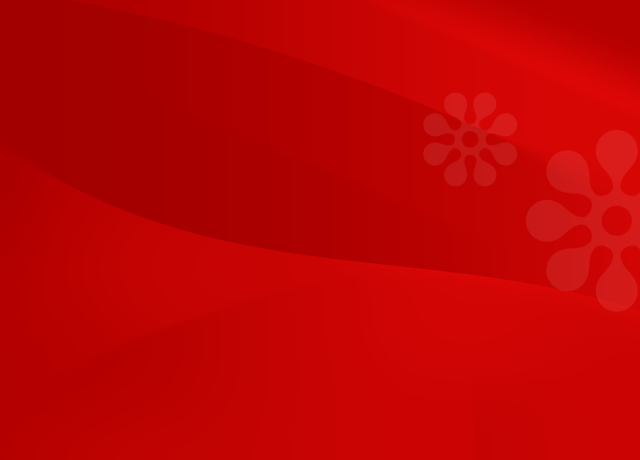
Reproduce this background procedurally as a WebGL 2 fragment shader.

```glsl
#version 300 es
precision highp float;

uniform vec2 u_resolution;
out vec4 outColor;

// Layout: x and y run from 0 to 1 across the canvas
const float ASPECT = 1.391;
const vec4 BAND_TOP = vec4(1.0248, -0.1964, -0.28, 0.0);   // cubic coefficients
const vec4 BAND_BOTTOM = vec4(0.69, -0.995, 1.362, -0.734);
const vec4 HILL = vec4(0.121, 0.76, -0.46, 0.0);
const vec4 FOLD = vec4(0.92, -0.54, -0.06, 0.0);
const vec4 RIDGE = vec4(1.338, -0.59, 0.0, 0.0);

// Red levels
const float BAND_DARK = 0.635;
const float BAND_RISE = 0.185;
const float UPPER_DARK = 0.69;
const float UPPER_RISE = 0.15;
const float LOWER_DARK = 0.70;
const float LOWER_RISE = 0.095;

// Flowers: centre and blob distance, in canvas heights
const vec3 SMALL_FLOWER = vec3(1.022, 0.697, 0.0833);
const vec3 LARGE_FLOWER = vec3(1.3406, 0.520, 0.152);
const float PETALS = 8.0;
const float BLOB_RADIUS = 0.30;
const float NECK = 0.05;
const float HUB_RADIUS = 0.40;
const float HOLE_RADIUS = 0.215;
const float FLOWER_ALPHA = 0.085;
const float TAU = 6.2831853;

float curve(vec4 c, float x) {
    return c.x + x * (c.y + x * (c.z + x * c.w));
}

// Soft step that is 1 above the curve
float above(vec4 c, vec2 uv, float softness) {
    return smoothstep(-softness, softness, uv.y - curve(c, uv.x));
}

float glow(vec2 uv, vec2 centre, vec2 size) {
    vec2 d = (uv - centre) / size;
    return exp(-dot(d, d));
}

float smoothUnion(float a, float b, float k) {
    float h = max(k - abs(a - b), 0.0) / k;
    return min(a, b) - 0.25 * h * h * k;
}

// Ring of drop-shaped petals around a pierced hub
float flowerCover(vec2 p, vec3 flower, float turn, float pixel) {
    vec2 q = (p - flower.xy) / flower.z;
    float radius = length(q);
    float sector = TAU / PETALS;
    float angle = mod(atan(q.y, q.x) - turn + 0.5 * sector, sector) - 0.5 * sector;
    q = radius * vec2(cos(angle), sin(angle));
    float blob = length(q - vec2(1.0, 0.0)) - BLOB_RADIUS;
    float arm = length(q - vec2(clamp(q.x, 0.0, 1.0), 0.0)) - NECK;
    float d = smoothUnion(blob, arm, 0.25);
    d = smoothUnion(d, radius - HUB_RADIUS, 0.12);
    d = max(d, HOLE_RADIUS - radius) * flower.z;
    return 1.0 - smoothstep(-pixel, pixel, d);
}

float upperLevel(vec2 uv) {
    float level = UPPER_DARK + UPPER_RISE * smoothstep(0.1, 0.92, uv.x);
    float height = uv.y - curve(RIDGE, uv.x);
    level += 0.025 * smoothstep(-0.012, 0.012, height);
    return level - 0.15 * smoothstep(0.0, 0.16, height);
}

float bandLevel(vec2 uv) {
    float level = BAND_DARK + BAND_RISE * pow(uv.x, 1.9);
    float span = smoothstep(0.15, 0.45, uv.x) * (1.0 - smoothstep(0.6, 0.85, uv.x));
    return level + 0.018 * span * above(FOLD, uv, 0.012);
}

float lowerLevel(vec2 uv) {
    float level = LOWER_DARK + LOWER_RISE * smoothstep(0.0, 0.65, uv.x);
    float overHill = above(HILL, uv, 0.008);
    level += 0.038 * overHill * glow(uv, vec2(0.23, 0.42), vec2(0.20, 0.18));
    level -= 0.010 * (1.0 - overHill) * glow(uv, vec2(0.22, 0.25), vec2(0.16, 0.14));
    level += 0.030 * glow(uv, vec2(0.17, 0.0), vec2(0.16, 0.12));
    level += 0.022 * glow(uv, vec2(0.73, 0.31), vec2(0.16, 0.13));
    level -= 0.035 * (1.0 - smoothstep(0.0, 0.12, uv.x)) * smoothstep(0.3, 0.65, uv.y);
    // Faint upright crease near the lower right
    float crease = smoothstep(0.735, 0.742, uv.x) * (1.0 - smoothstep(0.74, 0.95, uv.x));
    level -= 0.02 * crease * (1.0 - smoothstep(0.08, 0.2, uv.y));
    // Bright rim under the band
    float depth = max(curve(BAND_BOTTOM, uv.x) - uv.y, 0.0);
    return level + 0.045 * exp(-depth / 0.03) * smoothstep(0.4, 0.75, uv.x);
}

void main() {
    vec2 uv = gl_FragCoord.xy / u_resolution;
    vec2 p = uv * vec2(ASPECT, 1.0);
    float pixel = 0.75 / u_resolution.y;

    // Stack the three sweeping layers
    float topSoftness = pixel + 0.05 * smoothstep(0.74, 0.95, uv.x);
    float bottomSoftness = pixel + 0.025 * (1.0 - smoothstep(0.0, 0.12, uv.x));
    float level = mix(lowerLevel(uv), bandLevel(uv), above(BAND_BOTTOM, uv, bottomSoftness));
    level = mix(level, upperLevel(uv), above(BAND_TOP, uv, topSoftness));
    vec3 color = vec3(level, max(level - 0.70, 0.0) * vec2(0.18, 0.14));

    // Pale translucent flowers
    float cover = flowerCover(p, SMALL_FLOWER, TAU / 16.0, pixel);
    cover = max(cover, flowerCover(p, LARGE_FLOWER, 0.0, pixel));
    color = mix(color, vec3(1.0), FLOWER_ALPHA * cover);
    outColor = vec4(color, 1.0);
}
```
